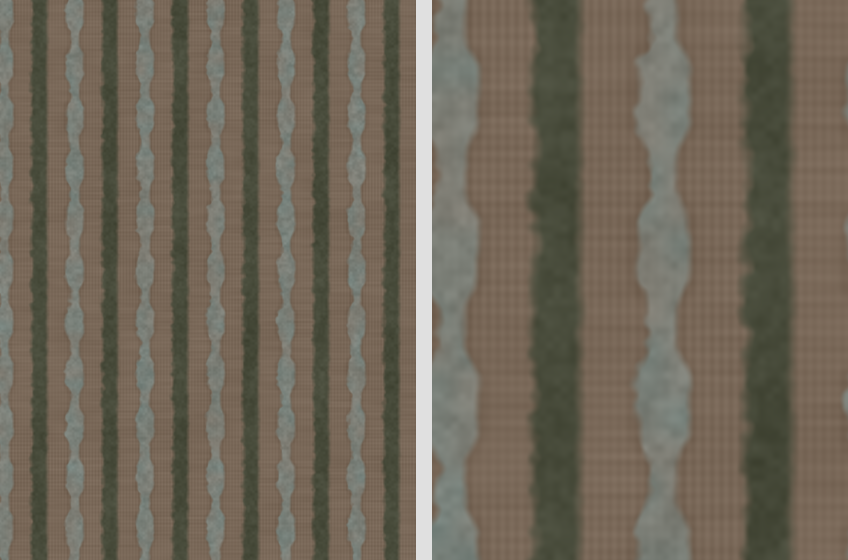
Left, the full canvas; right, a detail of the centre.
A Shadertoy shader for this texture:

```glsl
// Woven brown cloth with soft green stripes alternating with beaded pale blue stripes.

const float STRIPE_PERIOD = 0.1693;  // share of the canvas width
const float BEAD_PERIOD = 0.0921;    // share of the canvas height
const vec3 BROWN = vec3(0.475, 0.407, 0.345);
const vec3 GREEN = vec3(0.275, 0.290, 0.225);
const vec3 BLUE = vec3(0.485, 0.515, 0.490);

float hash(vec2 p) {
    vec3 q = fract(vec3(p.xyx) * 0.1031);
    q += dot(q, q.yzx + 33.33);
    return fract((q.x + q.y) * q.z);
}

// Smooth value noise in 0..1
float noise(vec2 p) {
    vec2 cell = floor(p);
    vec2 f = fract(p);
    f = f * f * (3.0 - 2.0 * f);
    float low = mix(hash(cell), hash(cell + vec2(1.0, 0.0)), f.x);
    float high = mix(hash(cell + vec2(0.0, 1.0)), hash(cell + vec2(1.0, 1.0)), f.x);
    return mix(low, high, f.y);
}

// Signed noise in -1..1
float grain(vec2 p) {
    return 2.0 * noise(p) - 1.0;
}

// Offset from the centre of the nearest repeat
float repeatOffset(float x, float start, float period) {
    return (fract((x - start) / period + 0.5) - 0.5) * period;
}

// Index of the nearest repeat
float repeatIndex(float x, float start, float period) {
    return floor((x - start) / period + 0.5);
}

// Soft band: 1 inside the half width, 0 outside
float softBand(float offset, float halfWidth, float blur) {
    return 1.0 - smoothstep(halfWidth - blur, halfWidth + blur, abs(offset));
}

// Fine warp and weft, whose strength drifts over the cloth
float weave(vec2 uv) {
    float warp = sin(uv.x * 6.28318 * 134.0) * (0.25 + 0.75 * noise(uv * vec2(9.0, 12.0)));
    float weft = sin(uv.y * 6.28318 * 150.0) * (0.25 + 0.75 * noise(uv * vec2(10.0, 14.0) + 40.0));
    float slub = grain(uv * vec2(12.0, 200.0));
    return 0.016 * warp + 0.010 * weft + 0.013 * slub;
}

// Half width of the blue stripe: long beads joined by a narrow neck
float beadHalfWidth(float y, float column) {
    float start = 0.056 + 0.003 * (hash(vec2(column + 20.0, 3.0)) - 0.5);
    float along = abs(repeatOffset(y, start, BEAD_PERIOD)) / BEAD_PERIOD;
    float bead = 1.0 - smoothstep(0.17, 0.40, along);
    return mix(0.0105, 0.0210, bead);
}

void mainImage(out vec4 fragColor, in vec2 fragCoord) {
    vec2 uv = fragCoord / iResolution.xy;
    vec2 cloth = uv * vec2(0.742, 1.0);

    // Frayed edges and yarn speckle
    float fray = 0.0024 * grain(cloth * 75.0) + 0.0018 * grain(cloth * 160.0 + 9.0);
    float speckle = 0.6 * grain(cloth * 120.0 + 17.0) + 0.4 * grain(cloth * 230.0 + 31.0);
    float patches = grain(cloth * vec2(25.0, 18.0) + 53.0);

    // Brown ground
    vec3 color = BROWN + weave(uv) + 0.008 * patches;

    // Green stripes with uneven dye
    float greenOffset = repeatOffset(uv.x, 0.0950, STRIPE_PERIOD);
    float green = softBand(greenOffset + 0.5 * fray, 0.0185 + fray, 0.0065);
    vec3 greenYarn = GREEN + 0.035 * speckle + 0.018 * patches;
    color = mix(color, greenYarn, green * 0.97);

    // Blue beaded stripes, faded at the necks and in the bead hearts
    float column = repeatIndex(uv.x, 0.0105, STRIPE_PERIOD);
    float blueOffset = repeatOffset(uv.x, 0.0105, STRIPE_PERIOD);
    float halfWidth = beadHalfWidth(uv.y, column);
    float blue = softBand(blueOffset + 0.5 * fray, halfWidth + fray, 0.0045);
    float tint = grain(cloth * 48.0 + 71.0);
    vec3 blueYarn = BLUE + 0.055 * speckle + vec3(-0.025, 0.005, 0.012) * tint;
    color = mix(color, blueYarn, blue * (0.86 + 0.12 * patches));

    // Slight shadow around each blue stripe
    float halo = softBand(blueOffset, halfWidth + 0.006, 0.006) * (1.0 - blue);
    color -= 0.03 * halo;

    fragColor = vec4(clamp(color, 0.0, 1.0), 1.0);
}
```
